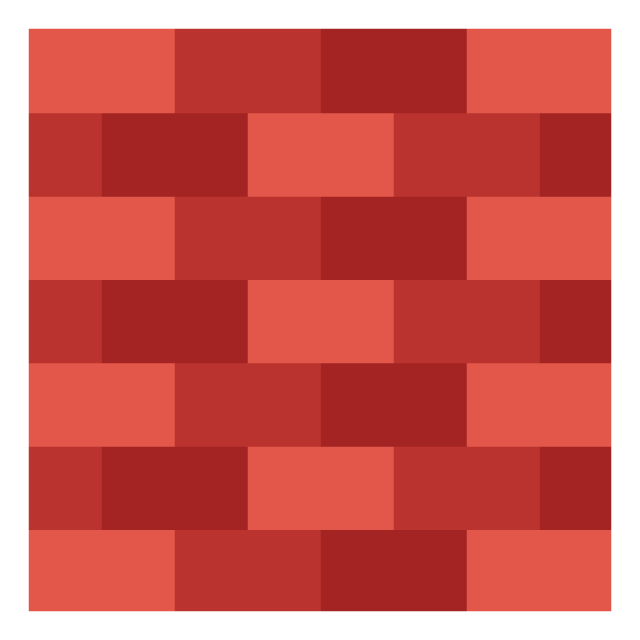
Reproduce this pattern procedurally as a Shadertoy shader.

```glsl
// A square panel of flat red bricks on a white border, laid in running bond.
// Each course cycles through three reds; odd courses shift by half a brick.
// A small grid of subsamples per pixel smooths every edge.

const vec3 WHITE = vec3(1.0);
const vec3 LIGHT_RED = vec3(0.886, 0.341, 0.286);
const vec3 MID_RED = vec3(0.733, 0.200, 0.180);
const vec3 DARK_RED = vec3(0.643, 0.141, 0.141);

const float MARGIN = 0.045;                    // white border width
const vec2 BRICK_SIZE = vec2(0.2281, 0.1302);
const vec2 BOND_ORIGIN = vec2(0.045, 0.0469);  // from the top left
const int SUBSAMPLES = 4;                      // per axis

vec3 brickColor(float tone) {
    return tone < 0.5 ? LIGHT_RED : tone < 1.5 ? MID_RED : DARK_RED;
}

// Colour at p, measured from the top left of the unit canvas.
vec3 wall(vec2 p) {
    vec2 fromCenter = abs(p - 0.5);
    if (max(fromCenter.x, fromCenter.y) > 0.5 - MARGIN) return WHITE;

    vec2 cell = (p - BOND_ORIGIN) / BRICK_SIZE;
    float course = max(floor(cell.y), 0.0);    // top course reaches the border
    float odd = mod(course, 2.0);
    float column = max(floor(cell.x + 0.5 * odd), 0.0);
    return brickColor(mod(column + odd, 3.0));
}

void mainImage(out vec4 fragColor, in vec2 fragCoord) {
    float side = min(iResolution.x, iResolution.y);
    vec3 sum = vec3(0.0);
    for (int j = 0; j < SUBSAMPLES; j++) {
        for (int i = 0; i < SUBSAMPLES; i++) {
            vec2 jitter = (vec2(i, j) + 0.5) / float(SUBSAMPLES) - 0.5;
            vec2 p = (fragCoord + jitter - 0.5 * iResolution.xy) / side + 0.5;
            sum += wall(vec2(p.x, 1.0 - p.y));
        }
    }
    fragColor = vec4(sum / float(SUBSAMPLES * SUBSAMPLES), 1.0);
}
```
